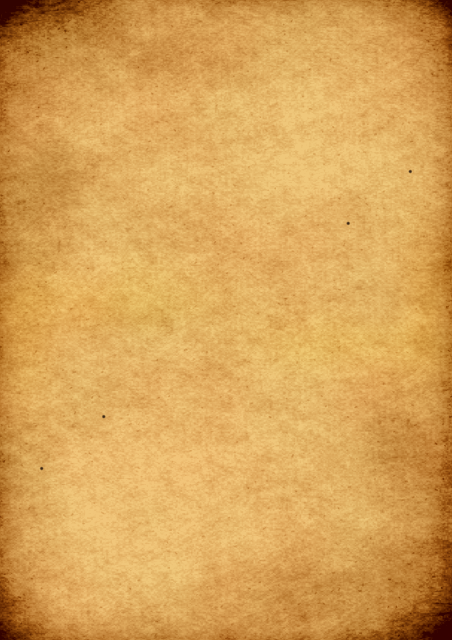
A Shadertoy shader for this texture:

```glsl
const float BASE_TONE = 0.94;
const float CLOUD = 0.24;
const float MOTTLE = 0.34;
const float GRAIN = 0.40;
const float SIDE_BURN = 0.58;
const float SIDE_WIDTH = 0.034;
const float END_BURN = 0.46;
const float END_WIDTH = 0.028;
const float CORNER_BURN = 0.62;
const float FLECK_CELLS = 70.0;
const float FLECK_DARKNESS = 0.30;
const float SPECK_RADIUS = 0.0022;
const vec3 SPECK_INK = vec3(0.16, 0.09, 0.04);

const vec3 PAPER[6] = vec3[6](
    vec3(0.44, 0.20, 0.02), vec3(0.59, 0.32, 0.06), vec3(0.72, 0.47, 0.18),
    vec3(0.79, 0.56, 0.27), vec3(0.86, 0.65, 0.35), vec3(0.91, 0.73, 0.43));

// Stain centre and radii, from the sheet centre in sheet heights
const int STAINS = 8;
const vec4 STAIN_SHAPE[STAINS] = vec4[STAINS](
    vec4(-0.266, 0.190, 0.042, 0.085), vec4(-0.100, 0.415, 0.140, 0.050),
    vec4(-0.270, 0.375, 0.080, 0.050), vec4(0.134, 0.344, 0.110, 0.090),
    vec4(0.110, 0.215, 0.140, 0.070), vec4(-0.075, -0.085, 0.060, 0.022),
    vec4(-0.300, 0.270, 0.055, 0.130), vec4(-0.150, 0.250, 0.090, 0.060));
const float STAIN_TONE[STAINS] = float[STAINS](-0.24, -0.28, -0.16, 0.10, 0.07, -0.13, -0.10, -0.06);

float hash(vec2 p) {
    return fract(sin(dot(p, vec2(127.1, 311.7))) * 43758.5453);
}

float noise(vec2 p) {
    vec2 i = floor(p), f = fract(p);
    f = f * f * (3.0 - 2.0 * f);
    return mix(mix(hash(i), hash(i + vec2(1, 0)), f.x),
               mix(hash(i + vec2(0, 1)), hash(i + vec2(1, 1)), f.x), f.y);
}

float fbm(vec2 p) {
    float sum = 0.0, amp = 0.5;
    for (int i = 0; i < 5; i++) {
        sum += amp * noise(p);
        p = mat2(1.6, 1.2, -1.2, 1.6) * p + 17.3;
        amp *= 0.5;
    }
    return sum / 0.97;
}

float blob(vec2 p, vec2 radius) {
    p /= radius;
    return exp(-dot(p, p));
}

// A blob and its half-turn twin
float twinBlob(vec2 p, vec2 centre, vec2 radius) {
    return blob(p - centre, radius) + blob(p + centre, radius);
}

vec3 paperColour(float tone) {
    float t = clamp(tone * 5.0, -1.6, 5.6);
    int i = clamp(int(floor(t)), 0, 4);
    return max(mix(PAPER[i], PAPER[i + 1], t - float(i)), 0.0);
}

// Tiny fibres scattered one per cell, most of them faint
float flecks(vec2 p, float pixel) {
    vec2 cell = floor(p * FLECK_CELLS);
    vec2 centre = 0.2 + 0.6 * vec2(hash(cell + 3.1), hash(cell + 8.7));
    vec2 d = (fract(p * FLECK_CELLS) - centre) / FLECK_CELLS;
    float angle = 2.0 * (hash(cell + 5.3) - 0.4);
    d = mat2(cos(angle), -sin(angle), sin(angle), cos(angle)) * d;
    float halfLength = 0.0014 * hash(cell + 6.4);
    d.x -= clamp(d.x, -halfLength, halfLength);
    float shape = 1.0 - smoothstep(0.0, 0.0008 + pixel, length(d));
    float chance = hash(cell + 1.9);
    return shape * chance * chance * chance;
}

float speck(vec2 p, vec2 centre, float pixel) {
    float r = min(length(p - centre), length(p + centre));
    return 1.0 - smoothstep(SPECK_RADIUS - pixel, SPECK_RADIUS + pixel, r);
}

void mainImage(out vec4 fragColor, in vec2 fragCoord) {
    float pixel = 1.0 / iResolution.y;
    vec2 p = (fragCoord - 0.5 * iResolution.xy) * pixel;
    vec2 corner = 0.5 * iResolution.xy * pixel;
    vec2 warp = vec2(fbm(p * 9.0 + 4.0), fbm(p * 9.0 + 31.0)) - 0.5;

    // Broad stains and cloudy mottling
    float tone = BASE_TONE;
    vec2 q = p + 0.06 * warp;
    for (int i = 0; i < STAINS; i++)
        tone += STAIN_TONE[i] * twinBlob(q, STAIN_SHAPE[i].xy, STAIN_SHAPE[i].zw);
    tone += CLOUD * (fbm(p * vec2(9.0, 13.0) + 12.0) - 0.5);
    tone += MOTTLE * (fbm(p * vec2(42.0, 60.0) + 50.0) - 0.5);

    // Burnt rim, heaviest at the upper left and lower right
    vec2 rim = max(corner - abs(p) + 0.03 * warp, 0.0);
    tone -= SIDE_BURN * exp(-rim.x / SIDE_WIDTH) + END_BURN * exp(-rim.y / END_WIDTH);
    float heavy = twinBlob(q, vec2(-corner.x, corner.y), vec2(0.14, 0.08));
    float light = twinBlob(q, corner, vec2(0.09));
    tone -= CORNER_BURN * (heavy + 0.6 * light);

    // Creases in the burnt corners
    float ridge = 1.0 - abs(2.0 * fbm(vec2(p.x * 12.0 - p.y * 9.0, p.y * 40.0)) - 1.0);
    tone -= 0.2 * smoothstep(0.85, 1.0, ridge) * min(heavy + 0.4 * light, 1.0);

    // Fine grain, darker pits and fibres
    float weave = noise(p * vec2(200.0, 330.0));
    float dust = noise(p * vec2(430.0, 490.0) + 90.0);
    tone += GRAIN * (0.5 * weave + 0.5 * dust - 0.5);
    float pits = smoothstep(0.72, 1.0, noise(p * vec2(130.0, 210.0) + 40.0));
    tone -= 0.16 * pits * smoothstep(0.35, 0.7, fbm(p * 24.0 + 8.0));
    tone -= FLECK_DARKNESS * flecks(p + 0.02 * warp, pixel);

    // Warm and yellow drifts of hue
    vec3 colour = paperColour(tone);
    float warmth = fbm(p * 9.0 + 73.0) - 0.5;
    colour += warmth * vec3(0.03, -0.025, -0.01);
    float yellow = twinBlob(q, vec2(0.17, -0.035), vec2(0.14, 0.045))
                 + twinBlob(q, vec2(0.31, 0.02), vec2(0.05, 0.12));
    colour.b -= 0.04 * yellow;

    // Ink specks
    float ink = max(speck(p, vec2(0.288, 0.232), pixel), speck(p, vec2(0.191, 0.151), pixel));
    colour = mix(colour, SPECK_INK, 0.9 * ink);
    fragColor = vec4(clamp(colour, 0.0, 1.0), 1.0);
}
```
